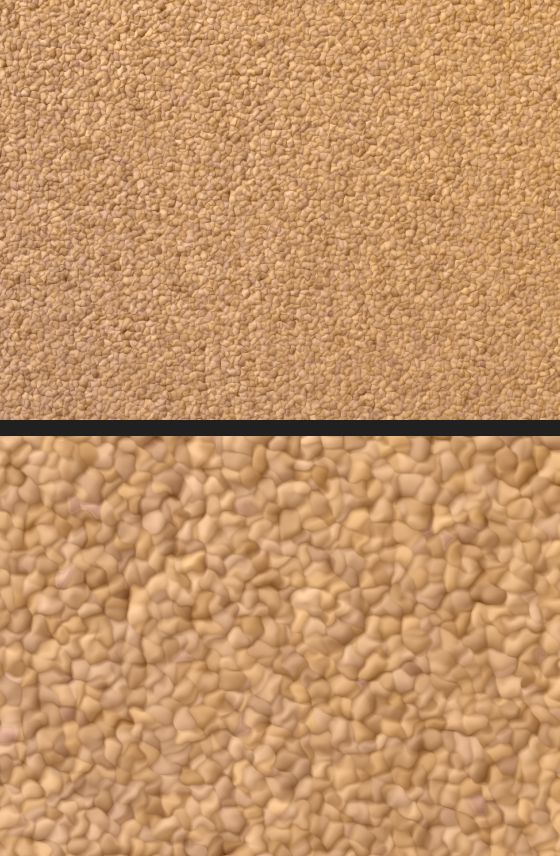
Top, the full canvas; bottom, a detail of the centre.
Give the GLSL for this texture, as a WebGL 1 fragment shader.

```glsl
precision highp float;
// Fine cork-like granular surface: small overlapping chips, lit from the upper left.
// Each chip has its own centre, stretch, height, tone and hue. Comparing the height
// with that a step toward the light gives lit faces and small shadows between chips.

uniform vec2 u_resolution;

const vec3 CORK = vec3(0.782, 0.592, 0.415);
const vec3 YELLOW_SHIFT = vec3(0.020, 0.004, -0.060);
const vec3 PLUM_SHIFT = vec3(-0.055, -0.075, -0.035);
const vec2 LIGHT_DIR = vec2(-0.64, 0.77);
const float GRAINS_PER_HEIGHT = 84.0;
const float EDGE_SHARPNESS = 13.0;

float hash(vec2 p) {
  return fract(sin(dot(p, vec2(127.1, 311.7))) * 43758.5453);
}

vec2 hash2(vec2 p) {
  return vec2(hash(p), hash(p + vec2(37.3, 17.9)));
}

float valueNoise(vec2 p) {
  vec2 cell = floor(p);
  vec2 f = fract(p);
  f = f * f * (3.0 - 2.0 * f);
  float low = mix(hash(cell), hash(cell + vec2(1.0, 0.0)), f.x);
  float high = mix(hash(cell + vec2(0.0, 1.0)), hash(cell + vec2(1.0, 1.0)), f.x);
  return mix(low, high, f.y);
}

float fbm(vec2 p) {
  float sum = 0.0;
  float amplitude = 0.5;
  for (int i = 0; i < 3; i++) {
    sum += amplitude * valueNoise(p);
    p = p * 2.07 + vec2(13.7, 5.3);
    amplitude *= 0.5;
  }
  return sum / 0.875;
}

// Bends the chip outlines so that they are not plain curves.
vec2 warp(vec2 p, float amount) {
  vec2 bend = vec2(valueNoise(p * 1.3), valueNoise(p * 1.3 + vec2(41.0, 23.0)));
  return p + amount * (bend - 0.5);
}

// Squared distance in a frame turned by an angle and squeezed across it.
float stretchedDistance(vec2 offset, float angle) {
  vec2 axis = vec2(cos(angle), sin(angle));
  float along = dot(offset, axis);
  float across = dot(offset, vec2(-axis.y, axis.x));
  return 0.75 * along * along + 1.5 * across * across;
}

// Soft upper envelope of chips: x = height, y = tone, z = hue.
vec3 grainLayer(vec2 p, float sharpness) {
  vec2 home = floor(p);
  vec3 sum = vec3(0.0);
  float total = 0.0;
  for (int j = -1; j <= 1; j++) {
    for (int i = -1; i <= 1; i++) {
      vec2 cell = home + vec2(float(i), float(j));
      vec2 offset = p - cell - hash2(cell);
      float angle = 3.1416 * hash(cell + 53.7);
      float height = 0.5 * hash(cell + 71.3) - stretchedDistance(offset, angle);
      float weight = exp(sharpness * height);
      sum += weight * vec3(height, hash2(cell + 113.9));
      total += weight;
    }
  }
  return sum / total;
}

// Lit faces are positive, shadowed ones negative; steep steps level off.
float relief(float height, float heightTowardLight) {
  float fall = height - heightTowardLight;
  return fall / (1.0 + 1.2 * abs(fall));
}

// Hue offset: some chips are golden, a few are dark plum.
vec3 grainHue(float hue) {
  vec3 golden = YELLOW_SHIFT * (hue - 0.5);
  return golden + PLUM_SHIFT * smoothstep(0.03, 0.0, hue);
}

// Broad change across the sheet: golden at upper right, duller at lower left.
vec3 sheetTone(vec2 uv, vec2 p) {
  float golden = 0.6 * uv.x + 0.4 * uv.y - 0.5;
  float glow = 0.03 * (uv.y - 0.5) + 0.02 * (fbm(p * 3.0) - 0.5);
  return YELLOW_SHIFT * golden + vec3(glow);
}

void main() {
  vec2 uv = gl_FragCoord.xy / u_resolution;
  vec2 p = gl_FragCoord.xy / u_resolution.y;

  // Main chips, seen here and a step toward the light.
  vec2 q = warp(p * GRAINS_PER_HEIGHT, 0.6);
  vec3 grain = grainLayer(q, EDGE_SHARPNESS);
  vec3 grainAhead = grainLayer(q + 0.42 * LIGHT_DIR, EDGE_SHARPNESS);
  float shade = 0.31 * relief(grain.x, grainAhead.x);
  shade += 0.13 * (grain.x - 0.03) + 0.15 * (grain.y - 0.5);

  // Finer crumb roughens the chip faces.
  float crumb = valueNoise(q * 2.1) - valueNoise(q * 2.1 + 0.6 * LIGHT_DIR);
  shade += 0.045 * crumb;

  // Clumps vary the contrast gently.
  float clump = fbm(p * 30.0);
  float roughness = mix(0.88, 1.12, smoothstep(0.3, 0.7, clump));
  roughness *= 1.0 + 0.18 * (uv.y - uv.x);
  shade = roughness * shade + 0.03 * (0.5 - clump);

  vec3 color = CORK + vec3(1.0, 1.0, 0.95) * shade;
  color += grainHue(grain.z) + sheetTone(uv, p);
  gl_FragColor = vec4(clamp(color, 0.0, 1.0), 1.0);
}
```
